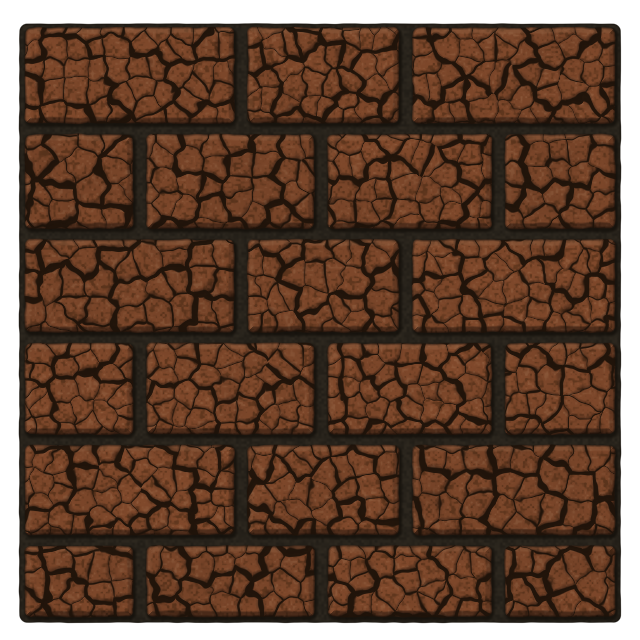
This texture is drawn by a three.js fragment shader. Its source:

```glsl
varying vec2 vUv;

const vec3 BACKDROP = vec3(1.0);
const vec3 MORTAR = vec3(0.155, 0.135, 0.105);
const vec3 SHADOW = vec3(0.07, 0.055, 0.035);
const vec3 CLAY = vec3(0.475, 0.27, 0.16);
const vec3 CLAY_DARK = vec3(0.36, 0.205, 0.11);
const vec3 CLAY_LIGHT = vec3(0.56, 0.37, 0.25);
const vec3 CRACK = vec3(0.115, 0.07, 0.035);
const vec2 LIGHT = vec2(-0.45, 0.89);
const float SOFT = 0.0012;

float hash(vec2 p) { return fract(sin(dot(p, vec2(127.1, 311.7))) * 43758.5); }

float noise(vec2 p) {
  vec2 i = floor(p);
  vec2 f = fract(p);
  f = f * f * (3.0 - 2.0 * f);
  float lower = mix(hash(i), hash(i + vec2(1.0, 0.0)), f.x);
  float upper = mix(hash(i + vec2(0.0, 1.0)), hash(i + 1.0), f.x);
  return mix(lower, upper, f.y);
}

float roundBox(vec2 p, vec2 halfSize, float radius) {
  vec2 q = abs(p) - halfSize + radius;
  return length(max(q, 0.0)) + min(max(q.x, q.y), 0.0) - radius;
}

float coverage(float d) { return 1.0 - smoothstep(-SOFT, SOFT, d); }

// Courses become slightly lower toward the bottom
float rowTop(float row) { return 0.957 - 0.168 * row + 0.0012 * row * row; }

vec2 site(vec2 cell, float jitter) {
  return cell + 0.5 + jitter * (vec2(hash(cell), hash(cell + 19.7)) - 0.5);
}

vec2 nearestCell(vec2 p, float jitter) {
  vec2 best = floor(p);
  float bestDist = 9.0;
  for (int i = 0; i < 9; i++) {
    vec2 cell = floor(p) + vec2(mod(float(i), 3.0), floor(float(i) / 3.0)) - 1.0;
    float d = distance(p, site(cell, jitter));
    if (d < bestDist) { bestDist = d; best = cell; }
  }
  return best;
}

// Crack distance and rim facing; fine cells join into plates with wide borders
vec2 cracks(vec2 p, float jitter, float plateSize) {
  vec2 cell = nearestCell(p, jitter);
  vec2 home = site(cell, jitter);
  vec2 plate = nearestCell(home / plateSize, 0.9);
  float wear = 0.55 + 0.9 * noise(p * 1.3);
  vec2 result = vec2(9.0, 0.0);
  for (int i = 0; i < 9; i++) {
    if (i == 4) continue;
    vec2 offset = vec2(mod(float(i), 3.0), floor(float(i) / 3.0)) - 1.0;
    vec2 other = site(cell + offset, jitter);
    vec2 across = normalize(other - home);
    float split = distance(plate, nearestCell(other / plateSize, 0.9));
    float thin = 0.012 + 0.045 * hash(floor((home + other) * 64.0));
    float width = mix(thin, 0.105, step(0.5, split)) * wear;
    float d = dot(0.5 * (home + other) - p, across) - width;
    if (d < result.x) result = vec2(d, dot(across, LIGHT));
  }
  return result;
}

vec3 brickColor(vec2 p, vec2 local, vec2 halfSize, float edge, float seed) {
  // Grain and blotches
  float grain = 0.6 * noise(p * 270.0) + 0.4 * noise(p * 130.0 + 7.0);
  vec3 color = mix(CLAY_DARK, CLAY, smoothstep(0.15, 0.5, grain));
  color = mix(color, CLAY_LIGHT, 0.55 * smoothstep(0.58, 0.9, grain));
  color *= 0.94 + 0.08 * noise(p * 28.0) + 0.05 * seed;
  // Bevel, lit from the upper left
  vec2 q = abs(local) - halfSize;
  vec2 normal = q.x > q.y ? vec2(sign(local.x), 0.0) : vec2(0.0, sign(local.y));
  float bevel = smoothstep(-0.011, -0.007, edge);
  float facing = dot(normal, LIGHT);
  color = mix(color, CLAY_LIGHT, bevel * 0.5 * max(facing, 0.0));
  color *= 1.0 - bevel * 0.42 * max(-facing, 0.0);
  color *= 1.0 - 0.4 * smoothstep(-0.004, 0.0, edge);
  // Cracks with shaded rims
  float scale = mix(25.0, 32.0, seed);
  vec2 warp = vec2(noise(p * 75.0), noise(p * 75.0 + 31.0)) - 0.5;
  vec2 field = cracks((p + 0.009 * warp) * scale + 50.0 * seed, 0.82, 3.1);
  float d = field.x / scale;
  color *= 1.0 + (1.0 - smoothstep(0.0, 0.0055, d)) * (0.16 * field.y - 0.17);
  return mix(color, CRACK, 0.95 * coverage(d));
}

void main() {
  vec2 p = vUv;
  // Course, then brick limits within the course
  float row = 0.0;
  for (int i = 1; i < 6; i++) row += step(p.y, rowTop(float(i)) + 0.0085);
  vec4 joints = mod(row, 2.0) < 0.5 ? vec4(0.3765, 0.634, 0.9715, 2.0)
                                    : vec4(0.2185, 0.5015, 0.7785, 0.9715);
  vec2 span = vec2(0.0285, joints.x);
  if (p.x > joints.x) span = joints.xy;
  if (p.x > joints.y) span = joints.yz;
  if (p.x > joints.z) span = joints.zw;
  vec2 corner = vec2(span.x + 0.0105, max(rowTop(row + 1.0) + 0.017, 0.036));
  vec2 halfSize = 0.5 * (vec2(span.y - 0.0105, rowTop(row)) - corner);
  vec2 local = p - corner - halfSize;
  float rough = 0.0025 * (noise(p * 65.0) - 0.5);
  float edge = roundBox(local, halfSize, 0.009) + rough;
  // Mortar with the shadow of each brick
  vec3 color = MORTAR * (0.85 + 0.3 * noise(p * 240.0));
  float shade = roundBox(local - vec2(0.002, -0.003), halfSize, 0.01);
  color = mix(color, SHADOW, 0.75 * (1.0 - smoothstep(-0.001, 0.006, shade)));
  float seed = hash(vec2(row + 1.0, span.x * 10.0));
  color = mix(color, brickColor(p, local, halfSize, edge, seed), coverage(edge));
  // Rounded panel on the plain backdrop
  float panel = roundBox(p - vec2(0.5, 0.495), vec2(0.47, 0.468), 0.012);
  color = mix(color, SHADOW, 0.5 * smoothstep(-0.004, 0.0, panel));
  gl_FragColor = vec4(mix(BACKDROP, color, coverage(panel + 0.5 * rough)), 1.0);
}
```
